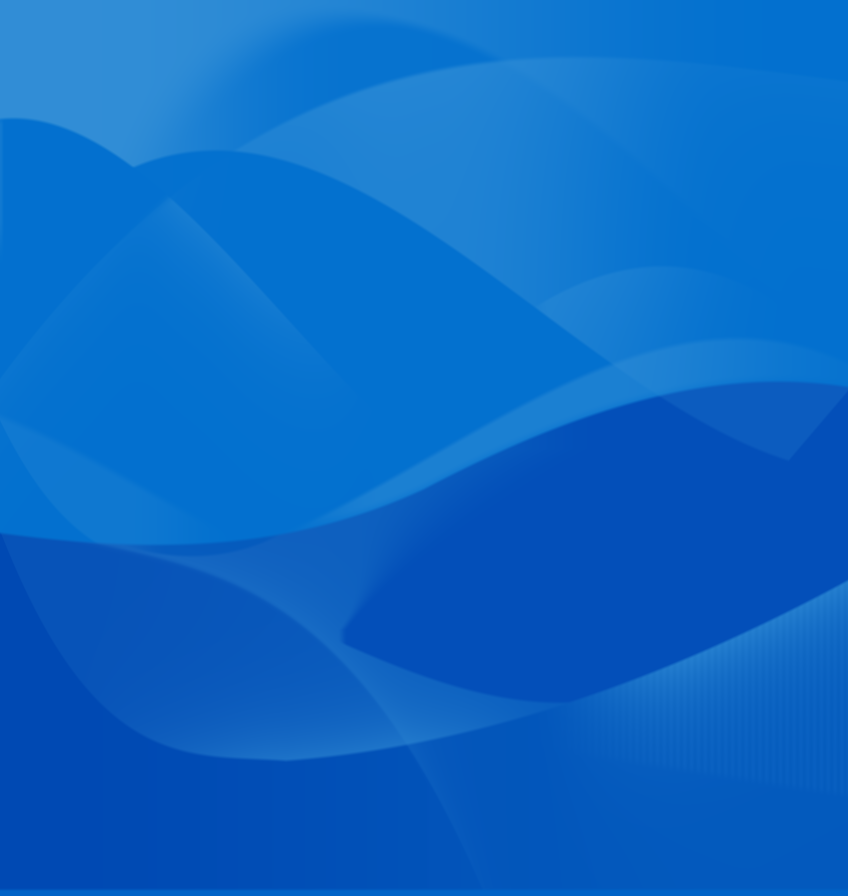
Reproduce this background procedurally as a Shadertoy shader.

```glsl
// Layered translucent blue waves: a pale sky crossed by soft hills above,
// a deep blue swell with a glowing basin below.
// Each contour is a cubic through four evenly spaced heights; masks blend colours.

const vec3 SKY  = vec3(0.01, 0.44, 0.81);
const vec3 PALE = vec3(0.20, 0.56, 0.84);
const vec3 DEEP = vec3(0.00, 0.285, 0.70);
const vec3 MID  = vec3(0.01, 0.35, 0.74);
const vec3 LOBE = vec3(0.01, 0.31, 0.725);
const float EDGE = 0.0025;

// Cubic through heights h at four even stations from x0 to x1
float wave(float x, float x0, float x1, vec4 h) {
    float t = 3.0 * (x - x0) / (x1 - x0);
    float a = t - 1.0, b = t - 2.0, c = t - 3.0;
    return dot(h, vec4(-a * b * c / 6.0, t * b * c / 2.0, -t * a * c / 2.0, t * a * b / 6.0));
}

// Soft mask, one where d is positive
float cover(float d, float width) {
    return smoothstep(-width, width, d);
}

// Decay away from an edge, on its positive side only
float glow(float d, float reach) {
    return cover(d, EDGE) * exp(-max(d, 0.0) / reach);
}

// Smooth rise from a to b, then fall from c to d
float window(float x, float a, float b, float c, float d) {
    return smoothstep(a, b, x) * (1.0 - smoothstep(c, d, x));
}

// Top of the dark swell, in two joined sections
float swellTop(float x) {
    return x < 0.5 ? wave(x, 0.0, 0.5, vec4(0.405, 0.392, 0.404, 0.454))
                   : wave(x, 0.5, 1.0, vec4(0.454, 0.526, 0.568, 0.568));
}

// Bowl at the lower left that climbs to the right
float basin(float x) {
    return x < 0.3375 ? wave(x, 0.0, 0.3375, vec4(0.408, 0.221, 0.160, 0.151))
                      : wave(x, 0.3375, 1.0, vec4(0.151, 0.185, 0.253, 0.352));
}

// Long hill falling from the upper left to the right
float longHill(float x) {
    return wave(x, 0.152, 0.930, vec4(0.811, 0.793, 0.629, 0.486));
}

vec3 upperWaves(vec2 p, float swell) {
    float x = p.x, y = p.y;
    vec3 col = mix(PALE, SKY, smoothstep(0.1, 0.95, x) * 0.95 + 0.05);

    // High arc, blurred on its left flank
    float arc = wave(x, 0.152, 0.771, vec4(0.818, 0.971, 0.945, 0.805)) - y;
    float blur = mix(0.06, 0.008, smoothstep(0.15, 0.5, x));
    col = mix(col, SKY, 0.85 * cover(arc, blur) * smoothstep(0.08, 0.4, x));

    // Broad veil and the small fan beside the long hill
    float veil = wave(x, 0.0, 1.0, vec4(0.577, 0.862, 0.936, 0.909)) - y;
    float veilLight = 0.55 * window(x, 0.1, 0.48, 0.52, 0.85);
    col = mix(col, PALE, cover(veil, 0.004) * veilLight + 0.14 * glow(veil, 0.08));
    float fan = wave(x, 0.634, 0.882, vec4(0.659, 0.694, 0.702, 0.680)) - y;
    col = mix(col, PALE, 0.38 * glow(fan, 0.18) * window(x, 0.62, 0.65, 0.70, 0.93));

    // Long hill and left hill
    col = mix(col, SKY, 0.97 * cover(longHill(x) - y, EDGE));
    float leftHill = wave(x, 0.0, 0.468, vec4(0.867, 0.814, 0.672, 0.516)) - y;
    float onLeft = 1.0 - smoothstep(0.42, 0.47, x);
    col = mix(col, SKY, cover(leftHill, EDGE) * onLeft);
    float rim = 0.42 * glow(leftHill, 0.06) * window(x, 0.12, 0.22, 0.27, 0.46);
    col = mix(col, PALE, rim * cover(veil, 0.01));
    col = mix(col, PALE, 0.17 * glow(veil, 0.06) * (1.0 - smoothstep(0.1, 0.28, x)));

    // Wedge at the left and bright ribbon above the swell
    float wedgeTop = wave(x, 0.0, 0.275, vec4(0.535, 0.495, 0.447, 0.401)) - y;
    float wedgeSide = y - wave(x, 0.0, 0.117, vec4(0.531, 0.466, 0.421, 0.392));
    float wedge = cover(wedgeTop, 0.006) * max(cover(wedgeSide, EDGE), step(0.117, x));
    col = mix(col, PALE, 0.25 * wedge * (1.0 - smoothstep(0.15, 0.28, x)));
    float ribbon = wave(x, 0.344, 1.0, vec4(0.408, 0.520, 0.611, 0.594)) - y;
    float ribbonLight = 0.5 * window(x, 0.31, 0.45, 0.72, 1.1);
    return mix(col, PALE, cover(ribbon, 0.004) * cover(y - swell, 0.01) * ribbonLight);
}

vec3 lowerWaves(vec2 p, float swell) {
    float x = p.x, y = p.y;
    float above = y - basin(x);
    vec3 col = mix(DEEP, MID, smoothstep(0.0, 0.9, x));

    // Basin body with a luminous lower rim
    float rim = 0.45 * glow(above, 0.045) * window(x, 0.08, 0.36, 0.45, 0.68);
    col = mix(col, PALE, cover(above, EDGE) * 0.14 + rim);

    // Pale fold between the basin and the dark lobe
    float fold = y - wave(x, 0.117, 0.4, vec4(0.392, 0.370, 0.333, 0.264));
    float foldLight = 0.14 + 0.22 * glow(fold, 0.04);
    col = mix(col, PALE, cover(fold, 0.006) * foldLight * (1.0 - smoothstep(0.36, 0.65, x)));

    // Dark lobe, soft along its upper left side
    float keel = wave(min(x, 0.675), 0.117, 0.675, vec4(0.392, 0.326, 0.249, 0.216));
    float side = wave(clamp(y, 0.297, 0.499), 0.297, 0.499, vec4(0.404, 0.452, 0.512, 0.620));
    float softness = mix(0.006, 0.09, smoothstep(0.3, 0.47, y));
    float lobe = cover(x - side, softness) * cover(y - max(keel, basin(x)), EDGE);
    col = mix(col, LOBE, lobe);

    // Light spilling under the rising edge, with fine ribs
    float right = smoothstep(0.62, 0.82, x);
    float sheet = cover(-above, EDGE) * cover(y - mix(0.173, 0.112, (x - 0.59) / 0.41), 0.006);
    col = mix(col, PALE, 0.62 * right * glow(-above, 0.055) + 0.06 * sheet * right);
    col += 0.007 * sin(x * 780.0) * sheet * right;

    // Translucent flap at the right and dark sliver at the left
    float flap = y - longHill(min(x, 0.93)) - 1.11 * max(x - 0.93, 0.0);
    col = mix(col, PALE, 0.2 * cover(flap, EDGE));
    float sliver = y - wave(x, 0.145, 0.33, vec4(0.391, 0.380, 0.383, 0.403));
    return mix(col, MID, 0.8 * cover(sliver, EDGE) * window(x, 0.13, 0.2, 0.31, 0.34));
}

void mainImage(out vec4 fragColor, in vec2 fragCoord) {
    vec2 p = fragCoord / iResolution.xy;
    float swell = swellTop(p.x);
    vec3 col = mix(upperWaves(p, swell), lowerWaves(p, swell), cover(swell - p.y, EDGE));

    // Thin lights on the bottom and left borders
    col = mix(col, vec3(0.0, 0.39, 0.78), cover(0.007 - p.y, EDGE));
    col = mix(col, PALE, 0.3 * cover(0.003 - p.x, EDGE) * window(p.y, 0.70, 0.76, 0.86, 0.87));
    fragColor = vec4(clamp(col, 0.0, 1.0), 1.0);
}
```
